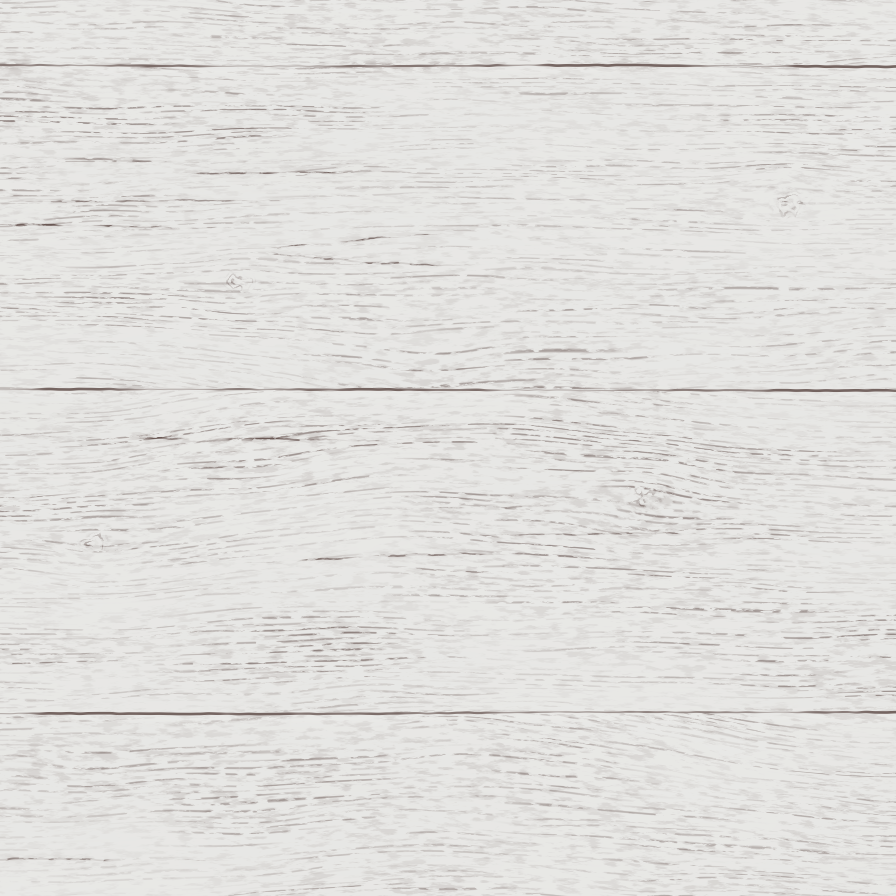
Give the GLSL for this texture, as a Shadertoy shader.

```glsl
const vec3 PAINT = vec3(0.908, 0.907, 0.898);
const vec3 WOOD = vec3(0.42, 0.35, 0.335);
const float PLANK_HEIGHT = 0.361;
const float FIRST_SEAM = 0.2045;
const float SEAM_HALF_WIDTH = 0.0013;
const vec4 PLANK_WEAR = vec4(0.7, 0.95, 1.0, 0.7); // bottom to top
const float GRAIN_ROWS = 175.0;
const float GRAIN_INK = 0.62;
const float GRAIN_BEND = 0.07;
const float SPECKLE_INK = 0.13;
const int CRACKS = 6;
const float CRACK_HALF_WIDTH = 0.0009;
const int KNOTS = 2;
const vec2 KNOT_SIZE = vec2(0.026, 0.016);

float hash(vec2 p) {
    vec3 q = fract(p.xyx * vec3(0.1031, 0.1030, 0.0973));
    q += dot(q, q.yzx + 33.33);
    return fract((q.x + q.y) * q.z);
}

float noise(vec2 p) {
    vec2 i = floor(p), f = fract(p);
    f = f * f * (3.0 - 2.0 * f);
    return mix(mix(hash(i), hash(i + vec2(1, 0)), f.x),
               mix(hash(i + vec2(0, 1)), hash(i + vec2(1, 1)), f.x), f.y);
}

float fbm(vec2 p) {
    float sum = 0.0, amp = 0.533;
    for (int i = 0; i < 4; i++) {
        sum += amp * noise(p);
        p = p * 2.03 + 17.7;
        amp *= 0.5;
    }
    return sum;
}

// Antialiased stroke coverage; strokes under a pixel fade instead of widening
float stroke(float dist, float halfWidth, float px) {
    return clamp((halfWidth - abs(dist)) / px + 0.5, 0.0, 1.0)
         * min(1.0, 2.0 * halfWidth / px);
}

// Faint ragged knots; also pushes the grain coordinate around each one
float knots(vec2 p, float plank, float base, inout float grainY) {
    float ink = 0.0;
    for (int i = 0; i < KNOTS; i++) {
        vec2 id = vec2(float(i) * 7.0 + 3.0, plank * 5.0 + 41.0);
        vec2 center = vec2((float(i) + 0.15 + 0.7 * hash(id)) / float(KNOTS),
                           base + PLANK_HEIGHT * mix(0.2, 0.85, hash(id + 9.1)));
        vec2 d = (p - center) / (KNOT_SIZE * mix(0.6, 1.1, hash(id + 4.7)));
        float r = length(d) + 0.9 * (fbm(p * 90.0) - 0.5);
        grainY -= (p.y - center.y) * 0.45 * exp(-dot(d, d) / 7.0);
        float rings = smoothstep(-0.3, 1.0, cos(r * 13.0 + 8.0 * noise(p * 150.0)));
        ink += rings * (1.0 - smoothstep(0.3, 1.2, r)) * 0.4;
    }
    return ink;
}

// Tapering splits along the grain, each with a splintered fringe
float cracks(vec2 p, float plank, float base, float dashes, float px) {
    float ink = 0.0;
    for (int i = 0; i < CRACKS; i++) {
        vec2 id = vec2(float(i) * 11.0 + 2.0, plank * 13.0 + 71.0);
        float halfLength = mix(0.08, 0.3, hash(id + 1.3));
        float along = (p.x - hash(id)) / halfLength;
        float level = base + PLANK_HEIGHT * mix(0.12, 0.88, hash(id + 5.9));
        float dist = p.y - level - (noise(vec2(p.x * 4.0, id.x + id.y)) - 0.5) * 0.022
                   - (fbm(vec2(p.x * 45.0, id.x)) - 0.5) * 0.004;
        float taper = max(0.0, 1.0 - along * along);
        float gaps = smoothstep(0.3, 0.65, fbm(vec2(p.x * 22.0, id.y + id.x * 3.0)));
        float core = stroke(dist, CRACK_HALF_WIDTH * taper * mix(0.4, 1.2, gaps), px);
        float fringe = exp(-abs(dist) * 330.0) * taper * dashes * 0.2;
        ink += (core * mix(0.3, 1.0, dashes) + fringe) * gaps * mix(0.35, 0.75, hash(id + 8.2));
    }
    return ink;
}

void mainImage(out vec4 fragColor, in vec2 fragCoord) {
    vec2 p = fragCoord / iResolution.y;
    float px = 1.0 / iResolution.y;
    float plank = floor((p.y - FIRST_SEAM) / PLANK_HEIGHT);
    float base = FIRST_SEAM + plank * PLANK_HEIGHT;
    vec2 seed = vec2(plank * 19.0 + 60.0, plank * 31.0 + 80.0);
    float wear = PLANK_WEAR[int(clamp(plank + 1.0, 0.0, 3.0))];

    // Sweeping grain coordinate
    float grainY = p.y + GRAIN_BEND * (noise(p * vec2(2.0, 4.0) + seed) - 0.5)
                 + 0.008 * (noise(p * vec2(7.0, 13.0) + seed) - 0.5);
    float knotInk = knots(p, plank, base, grainY);
    vec2 grain = vec2(p.x + 0.12 * grainY, grainY);

    // Fine separate rows, broken into dashes where the paint is thin
    float rowCoord = grainY * GRAIN_ROWS + 1.3 * noise(vec2(p.x * 10.0, grainY * 65.0) + seed);
    float profile = 1.0 - smoothstep(0.02, 0.3, abs(fract(rowCoord) - 0.5));
    float strength = smoothstep(0.2, 0.95, noise(vec2(p.x * 8.0, floor(rowCoord)) + seed));
    float dashes = smoothstep(0.38, 0.6, fbm(grain * vec2(95.0, 330.0) + seed));
    float rubbed = smoothstep(0.28, 0.72, fbm(vec2(p.x * 3.0, grainY * 14.0) + seed * 1.7));
    float ink = profile * strength * dashes * mix(0.3, 1.0, rubbed) * wear * GRAIN_INK;

    // Fine speckle, knots and splits
    float speckle = smoothstep(0.48, 0.75, fbm(grain * vec2(70.0, 300.0) + seed + 37.0));
    ink += speckle * mix(0.4, 1.0, rubbed) * SPECKLE_INK;
    ink += knotInk * mix(0.1, 1.0, dashes);
    ink += cracks(p, plank, base, dashes, px) * wear;

    // Seams of uneven darkness, with chipped paint beside them
    float nearest = round((p.y - FIRST_SEAM) / PLANK_HEIGHT);
    float row = nearest * 23.0 + 50.0;
    float seamDist = p.y - FIRST_SEAM - nearest * PLANK_HEIGHT
                   + (noise(vec2(p.x * 3.0, row)) - 0.5) * 0.003
                   + (noise(vec2(p.x * 90.0, row)) - 0.5) * 0.0008;
    float filled = smoothstep(0.25, 0.65, fbm(vec2(p.x * 12.0, row + 3.0)));
    float seam = stroke(seamDist, SEAM_HALF_WIDTH * mix(0.5, 1.15, filled), px);
    float chips = smoothstep(0.5, 0.75, fbm(vec2(p.x * 14.0, row + 9.0)))
                * exp(-abs(seamDist) * 220.0) * dashes;
    ink = max(ink + chips * 0.3, seam * mix(0.4, 0.92, filled));

    // Soft tonal drift in the paint and a pale lip under each seam
    float tone = 1.0 + 0.01 * (fbm(p * vec2(3.0, 9.0) + seed) - 0.5);
    tone += 0.01 * exp(-abs(seamDist + 0.006) * 300.0);
    fragColor = vec4(mix(PAINT * tone, WOOD, clamp(ink, 0.0, 1.0)), 1.0);
}
```
